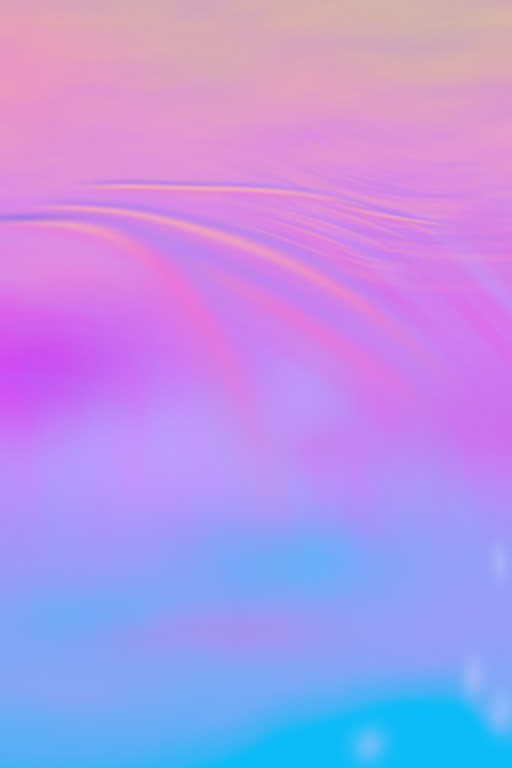
Write a Shadertoy shader that draws this background.

```glsl
// Iridescent film: a soft peach, violet and cyan gradient crossed by curved folds.
#define WARP 0.035
#define RIPPLE 0.8
#define STREAK 0.10
#define WISP 0.16
#define PEACH vec3(0.95, 0.67, 0.72)
#define PINK vec3(0.93, 0.45, 0.84)
#define SHADE vec3(0.67, 0.48, 0.94)
#define CYAN vec3(0.02, 0.74, 0.97)
#define SKY vec3(0.36, 0.70, 0.97)
#define LILAC vec3(0.74, 0.63, 0.99)
#define MAGENTA vec3(0.79, 0.28, 0.95)
#define OLIVE vec3(0.81, 0.70, 0.67)

vec3 col;  // colour being built up

float hash(vec2 p) {
    p = fract(p * vec2(0.1031, 0.1137));
    p += dot(p, p.yx + 33.33);
    return fract((p.x + p.y) * p.x * 7.31);
}

float noise(vec2 p) {
    vec2 i = floor(p), f = fract(p);
    f = f * f * (3.0 - 2.0 * f);
    return mix(mix(hash(i), hash(i + vec2(1, 0)), f.x),
               mix(hash(i + vec2(0, 1)), hash(i + vec2(1, 1)), f.x), f.y);
}

// Layered noise centred on zero
float fbm(vec2 p) {
    float sum = -0.47;
    for (float amp = 0.5; amp > 0.05; amp *= 0.5) {
        sum += amp * noise(p);
        p = p * 2.03 + 17.1;
    }
    return sum;
}

// Vertical colour ramp, bottom to top
vec3 ramp(float y) {
    vec3 stops[11] = vec3[11](
        vec3(0.30, 0.69, 0.96), vec3(0.46, 0.67, 0.96), vec3(0.56, 0.63, 0.96), vec3(0.62, 0.60, 0.97),
        vec3(0.72, 0.58, 0.98), vec3(0.80, 0.50, 0.95), vec3(0.83, 0.48, 0.93), vec3(0.85, 0.53, 0.90),
        vec3(0.88, 0.57, 0.86), vec3(0.89, 0.61, 0.78), vec3(0.84, 0.67, 0.70));
    float t = clamp(y, 0.0, 0.999) * 10.0;
    return mix(stops[int(t)], stops[int(t) + 1], fract(t));
}

float bell(float d, float width) {
    return exp(-d * d / (width * width));
}

// Elliptical glow: shape holds centre and radii
void glow(vec2 p, vec4 shape, vec3 tint, float amount) {
    col = mix(col, tint, amount * bell(length((p - shape.xy) / shape.zw), 1.0));
}

// Fold falling from start as bend * x^power; span holds its ends in x
void fold(vec2 p, vec2 start, float bend, float power, vec2 width, vec2 span, float amount) {
    float x = max(p.x - start.x, 0.001);
    float slope = bend * power * pow(x, power - 1.0) * iResolution.y / iResolution.x;
    float d = (p.y - start.y + bend * pow(x, power)) / sqrt(1.0 + slope * slope);
    float along = smoothstep(span.x, span.y, p.x);
    float w = mix(width.x, width.y, along);
    float fade = amount * smoothstep(span.x - 0.06, span.x + 0.08, p.x)
               * (1.0 - smoothstep(mix(span.x, span.y, 0.5), span.y, p.x));
    col = mix(col, mix(SHADE, LILAC, 0.5 * along), fade * 0.8 * bell(d - 1.9 * w, 1.2 * w));
    col = mix(col, PINK, fade * 0.4 * bell(d + 1.5 * w, 2.0 * w));
    col = mix(col, mix(PEACH, PINK, smoothstep(0.005, 0.014, w)), fade * bell(d, w));
}

void mainImage(out vec4 fragColor, in vec2 fragCoord) {
    vec2 uv = fragCoord / iResolution.xy;
    vec2 p = uv + WARP * vec2(fbm(uv * 5.0), fbm(uv * 5.0 + 40.0));
    col = ramp(p.y);

    // Upper haze
    glow(p, vec4(0.86, 0.96, 0.28, 0.09), OLIVE, 0.7);
    glow(p, vec4(0.40, 0.92, 0.14, 0.05), OLIVE, 0.4);
    glow(p, vec4(0.00, 0.90, 0.18, 0.10), vec3(0.94, 0.57, 0.75), 0.6);
    // Violet clouds
    glow(p, vec4(0.12, 0.65, 0.18, 0.05), vec3(0.88, 0.58, 0.88), 0.8);
    glow(p, vec4(0.07, 0.51, 0.22, 0.075), MAGENTA, 0.9);
    glow(p, vec4(0.34, 0.41, 0.24, 0.08), LILAC, 0.75);
    glow(p, vec4(0.58, 0.48, 0.09, 0.06), LILAC, 0.7);
    glow(p, vec4(1.00, 0.45, 0.30, 0.08), vec3(0.79, 0.43, 0.92), 0.8);
    glow(p, vec4(0.63, 0.42, 0.09, 0.03), vec3(0.81, 0.47, 0.92), 0.5);
    // Blue clouds
    glow(p, vec4(0.58, 0.26, 0.20, 0.055), SKY, 0.85);
    glow(p, vec4(0.18, 0.20, 0.20, 0.045), SKY, 0.7);
    glow(p, vec4(0.45, 0.175, 0.26, 0.035), vec3(0.65, 0.57, 0.93), 0.85);
    glow(p, vec4(0.93, 0.19, 0.24, 0.07), vec3(0.61, 0.61, 0.98), 0.8);
    glow(p, vec4(0.12, 0.11, 0.20, 0.03), vec3(0.56, 0.64, 0.95), 0.6);

    // Cyan pool along the bottom
    float shore = p.y + 0.03 - 0.12 * smoothstep(0.1, 0.85, uv.x) + 0.05 * smoothstep(0.88, 1.0, uv.x);
    col = mix(col, CYAN, 0.5 * (1.0 - smoothstep(-0.01, 0.06, shore)));
    col = mix(col, CYAN, 0.9 * (1.0 - smoothstep(-0.015, 0.012, shore)));

    // Level streaks above, sloping sheen, then leaning wisps below
    float upper = smoothstep(0.6, 0.78, uv.y);
    float sweep = uv.y + 0.33 * pow(uv.x, 2.2);
    col += STREAK * upper * fbm(vec2(uv.x * 5.0, p.y * 34.0)) * vec3(0.5, 0.8, -1.0);
    col += 0.25 * fbm(vec2(uv.x * 3.0, sweep * 30.0)) * bell(uv.y - 0.61, 0.11) * vec3(0.5, -0.7, -0.3);
    col += WISP * fbm(vec2(p.x * 11.0 + p.y * 4.0, p.y * 6.0)) * bell(uv.y - 0.4, 0.16) * vec3(0.8, -0.7, 0.0);

    // Fine ripples that dip and level out to the right
    float flow = uv.y + 0.08 * smoothstep(0.35, 0.85, uv.x) + 0.014 * fbm(uv * 9.0);
    float ripple = noise(vec2(uv.x * 7.0, flow * 115.0)) + 0.6 * noise(vec2(uv.x * 13.0, flow * 230.0)) - 0.8;
    float zone = RIPPLE * bell(length((uv - vec2(0.75, 0.71)) / vec2(0.28, 0.085)), 1.0);
    col = mix(col, ripple > 0.0 ? PEACH : SHADE, zone * abs(ripple));
    for (float k = 0.0; k < 5.0; k++)
        fold(uv, vec2(0.40 + 0.05 * k, 0.715 + 0.008 * k), 0.36, 1.4, vec2(0.002, 0.003),
             vec2(0.47 + 0.05 * k, 0.70 + 0.05 * k), 0.35);

    // Main folds
    vec2 q = mix(uv, p, 0.12);
    fold(q, vec2(0.15, 0.700), 0.41, 1.50, vec2(0.010, 0.018), vec2(0.34, 0.92), 0.6);
    fold(q, vec2(0.00, 0.711), 2.34, 3.17, vec2(0.004, 0.022), vec2(0.02, 0.62), 0.75);
    fold(q, vec2(0.03, 0.731), 0.33, 2.38, vec2(0.0035, 0.012), vec2(0.09, 1.00), 0.75);
    fold(q, vec2(0.20, 0.7565), 0.29, 3.60, vec2(0.003, 0.003), vec2(0.18, 0.80), 0.9);
    fold(q, vec2(0.60, 0.757), 0.095, 0.48, vec2(0.0025, 0.002), vec2(0.68, 0.92), 0.7);
    glow(uv, vec4(0.03, 0.716, 0.10, 0.005), vec3(0.62, 0.45, 0.88), 0.75);

    // Pale glints at the lower right
    for (float k = 0.0; k < 4.0; k++) {
        float x = 0.975 - 0.25 * step(2.5, k) - 0.055 * step(0.5, k) * step(k, 1.5);
        float y = 0.26 - 0.145 * min(k, 1.0) - 0.045 * max(k - 1.0, 0.0);
        glow(p, vec4(x, y, 0.016 + 0.006 * k, 0.026), vec3(0.68, 0.75, 0.98), 0.6);
    }
    fragColor = vec4(clamp(col, 0.0, 1.0), 1.0);
}
```
